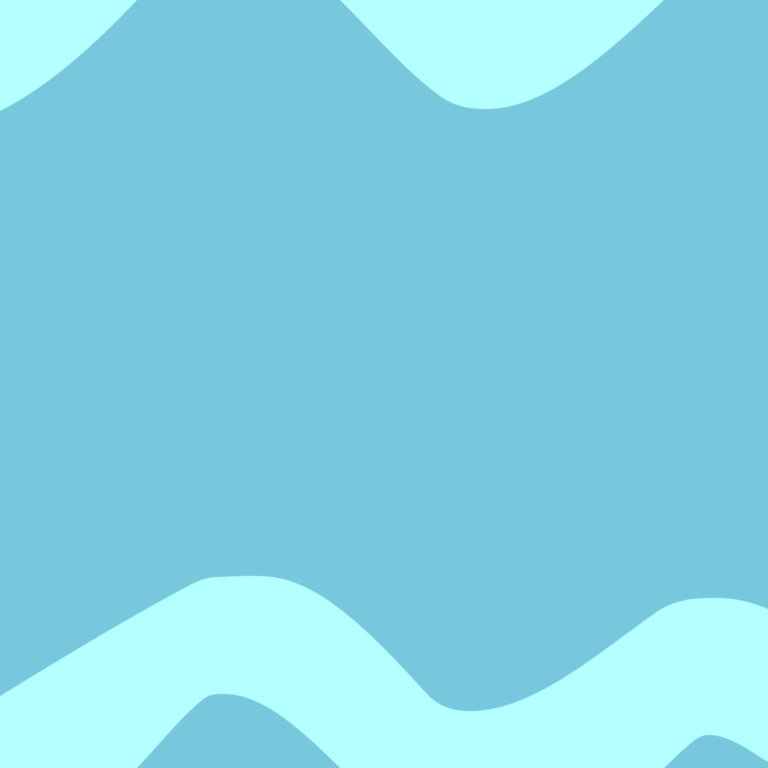
Write a WebGL 1 fragment shader that draws this background.

```glsl
precision highp float;
// A flat blue field crossed by a pale rolling ribbon that wraps vertically.
// Both ribbon borders are chains of cubic Hermite spans; the ribbon is drawn
// once at the bottom and once more, shifted up by a full canvas height.

uniform vec2 u_resolution;

const vec3 WATER = vec3(0.467, 0.784, 0.863);
const vec3 RIBBON = vec3(0.706, 1.0, 1.0);

// Hermite span between knots (x, height, slope); gives (height, slope).
// Left of the span, the value of the previous span is kept.
vec2 span(vec2 previous, float x, vec3 a, vec3 b) {
  if (x < a.x) return previous;
  float width = b.x - a.x;
  float t = (x - a.x) / width;
  float m0 = a.z * width;
  float m1 = b.z * width;
  float rise = b.y - a.y;
  float c2 = 3.0 * rise - 2.0 * m0 - m1;
  float c3 = m0 + m1 - 2.0 * rise;
  float height = a.y + t * (m0 + t * (c2 + t * c3));
  float slope = (m0 + t * (2.0 * c2 + 3.0 * t * c3)) / width;
  return vec2(height, slope);
}

// Upper border: a broad flat-topped crest, a trough and a second crest.
vec2 upperBorder(float x) {
  vec3 start = vec3(0.0, 0.0938, 0.61);
  vec3 shoulder = vec3(0.2474, 0.2383, 0.53);
  vec3 crestLeft = vec3(0.282, 0.2487, 0.03);
  vec3 crestRight = vec3(0.3542, 0.2487, -0.12);
  vec3 descent = vec3(0.5534, 0.099, -1.1);
  vec3 trough = vec3(0.612, 0.0742, 0.0);
  vec3 ascent = vec3(0.8529, 0.2018, 0.71);
  vec3 crest = vec3(0.9349, 0.2214, 0.0);
  vec3 end = vec3(1.0, 0.207, -0.42);
  vec2 c = span(vec2(0.0), x, start, shoulder);
  c = span(c, x, shoulder, crestLeft);
  c = span(c, x, crestLeft, crestRight);
  c = span(c, x, crestRight, descent);
  c = span(c, x, descent, trough);
  c = span(c, x, trough, ascent);
  c = span(c, x, ascent, crest);
  return span(c, x, crest, end);
}

// Lower border: two hills, with valleys that dip below the canvas.
vec2 lowerBorder(float x) {
  vec3 start = vec3(0.0, -0.1445, 0.5);
  vec3 rise = vec3(0.1784, 0.0, 1.06);
  vec3 shoulder = vec3(0.2645, 0.0895, 0.8);
  vec3 hill = vec3(0.2917, 0.0964, 0.0);
  vec3 fall = vec3(0.4427, 0.0, -0.99);
  vec3 descent = vec3(0.5729, -0.125, -0.72);
  vec3 valley = vec3(0.6328, -0.1419, 0.0);
  vec3 ascent = vec3(0.8646, 0.0, 0.94);
  vec3 knee = vec3(0.9049, 0.0365, 0.75);
  vec3 crest = vec3(0.9232, 0.043, 0.0);
  vec3 end = vec3(1.0, 0.0078, -0.62);
  vec2 c = span(vec2(0.0), x, start, rise);
  c = span(c, x, rise, shoulder);
  c = span(c, x, shoulder, hill);
  c = span(c, x, hill, fall);
  c = span(c, x, fall, descent);
  c = span(c, x, descent, valley);
  c = span(c, x, valley, ascent);
  c = span(c, x, ascent, knee);
  c = span(c, x, knee, crest);
  return span(c, x, crest, end);
}

// Smooth coverage of the area above a border, corrected for its slope.
float above(float y, vec2 border, float softness) {
  float d = (y - border.x) / sqrt(1.0 + border.y * border.y);
  return smoothstep(-softness, softness, d);
}

// Coverage of the ribbon between its two borders.
float ribbon(float y, vec2 lower, vec2 upper, float softness) {
  return above(y, lower, softness) * (1.0 - above(y, upper, softness));
}

void main() {
  vec2 uv = gl_FragCoord.xy / u_resolution;
  float softness = 1.0 / min(u_resolution.x, u_resolution.y);
  vec2 lower = lowerBorder(uv.x);
  vec2 upper = upperBorder(uv.x);

  // The ribbon at the bottom and its wrapped copy at the top.
  float cover = max(ribbon(uv.y, lower, upper, softness),
                    ribbon(uv.y - 1.0, lower, upper, softness));
  gl_FragColor = vec4(mix(WATER, RIBBON, cover), 1.0);
}
```
